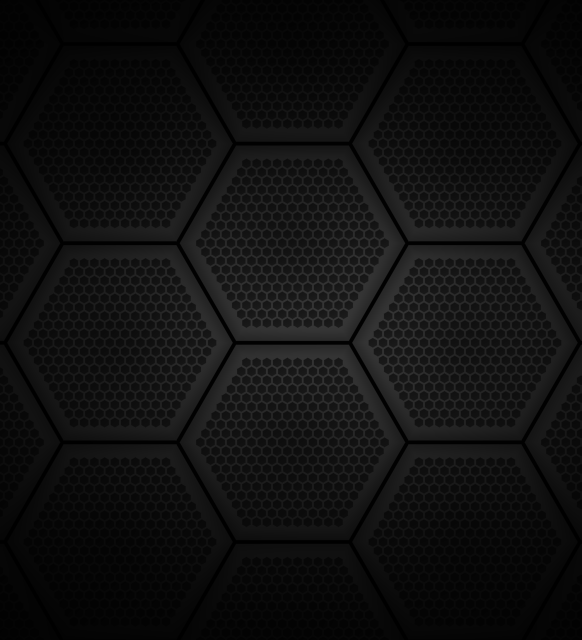
Reproduce this pattern procedurally as a Shadertoy shader.

```glsl
// Dark hexagonal plates split by black seams, each perforated by a honeycomb
// of small holes. One hex lattice is used at two scales, the plates with x and
// y swapped; a wide soft spotlight fades everything towards the borders.

// Offset from the nearest centre of a hex lattice with unit pitch along x.
vec2 hexCell(vec2 p) {
    vec2 period = vec2(1.0, sqrt(3.0));
    vec2 a = p - period * round(p / period);
    vec2 q = p - 0.5 * period;
    vec2 b = q - period * round(q / period);
    return dot(a, a) < dot(b, b) ? a : b;
}

// Hexagonal radius: 0 at the centre, 0.5 on the border of a unit cell.
float hexRadius(vec2 p) {
    p = abs(p);
    return max(p.x, dot(p, vec2(0.5, 0.5 * sqrt(3.0))));
}

// Antialiased coverage of the inside of a signed distance.
float fill(float d, float pixel) {
    return 1.0 - smoothstep(-0.7 * pixel, 0.7 * pixel, d);
}

void mainImage(out vec4 fragColor, in vec2 fragCoord) {
    vec2 uv = fragCoord / iResolution.y;
    float platePitch = 0.3112;
    float pixel = 1.0 / (iResolution.y * platePitch);

    // Flat-topped plates, measured in plate heights
    vec2 plate = hexCell((uv - vec2(0.457, 0.620)).yx / platePitch).yx;
    float edge = 0.5 - hexRadius(plate.yx);

    // Upright holes, nine rings around the middle of each plate
    float holePitch = 0.0514;
    vec2 hole = hexCell(plate / holePitch);
    vec2 holeCenter = plate / holePitch - hole;
    float perforated = step(hexRadius(holeCenter.yx), 8.2);
    float holeMask = perforated * fill((hexRadius(hole) - 0.41) * holePitch, pixel);

    // Wide spotlight
    vec2 fromLight = (uv - vec2(0.514, 0.500)) / vec2(0.48, 0.33);
    float shade = 0.006 + 0.205 * exp(-dot(fromLight, fromLight));

    // Plate relief: shadow beside the seams, dimmer middle
    shade *= mix(0.75, 1.0, smoothstep(0.0, 0.08, edge));
    shade *= mix(0.8, 1.0, smoothstep(0.0, 0.36, length(plate)));

    // Holes with a shadowed upper left rim, then the seams
    shade *= mix(1.0, 0.47 + 0.10 * dot(hole, vec2(0.5, -1.0)), holeMask);
    shade *= 1.0 - 0.97 * fill(edge - 0.0095, pixel);

    fragColor = vec4(vec3(shade), 1.0);
}
```
